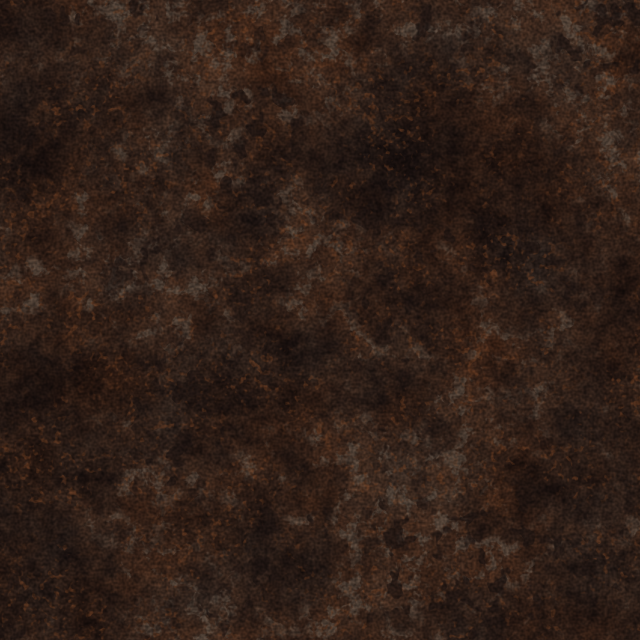
Reproduce this texture procedurally as a WebGL 2 fragment shader.

```glsl
#version 300 es
precision highp float;

#define BROAD_SCALE 3.2
#define MOTTLE_SCALE 14.0
#define FINE_SCALE 50.0
#define GRAIN_SCALE 215.0
#define ROUGHNESS 0.68
#define TONE_CONTRAST 1.35
#define GRAIN_STRENGTH 0.42
#define PATINA_AMOUNT 0.72
#define RUST_AMOUNT 0.55
#define PIT_AMOUNT 0.72

uniform vec2 u_resolution;
out vec4 fragColor;

// Random unit gradient for a lattice point
vec2 gradientAt(vec2 cell) {
    uvec2 q = uvec2(ivec2(cell) + 4096);
    uint h = q.x * 1597334677u ^ q.y * 3812015801u;
    h = (h ^ (h >> 15)) * 2246822519u;
    h ^= h >> 13;
    float angle = float(h & 65535u) * 6.28318 / 65536.0;
    return vec2(cos(angle), sin(angle));
}

float gradientNoise(vec2 p) {
    vec2 cell = floor(p);
    vec2 f = p - cell;
    vec2 w = f * f * f * (f * (f * 6.0 - 15.0) + 10.0);
    vec2 e = vec2(0.0, 1.0);
    float a = dot(gradientAt(cell), f);
    float b = dot(gradientAt(cell + e.yx), f - e.yx);
    float c = dot(gradientAt(cell + e.xy), f - e.xy);
    float d = dot(gradientAt(cell + e.yy), f - e.yy);
    return mix(mix(a, b, w.x), mix(c, d, w.x), w.y);
}

float fbm(vec2 p, int octaves) {
    float sum = 0.0;
    float amplitude = 1.0;
    for (int i = 0; i < octaves; i++) {
        sum += amplitude * gradientNoise(p);
        p = mat2(1.6, 1.2, -1.2, 1.6) * p + 17.3;
        amplitude *= ROUGHNESS;
    }
    return sum;
}

void main() {
    vec2 uv = gl_FragCoord.xy / min(u_resolution.x, u_resolution.y);

    // Ragged outlines come from a small, fine domain warp
    vec2 warp = vec2(fbm(uv * 40.0 + 3.1, 2), fbm(uv * 40.0 + 41.7, 2));
    vec2 p = uv + 0.005 * warp;

    // Tone from large stains down to grain
    float broad = fbm(p * BROAD_SCALE + 7.4, 5);
    float mottle = fbm(p * MOTTLE_SCALE + 23.0, 4);
    float fine = fbm(uv * FINE_SCALE + 61.0, 3);
    float grain = gradientNoise(uv * GRAIN_SCALE)
                + 0.6 * gradientNoise(uv * GRAIN_SCALE * vec2(0.5, 0.9) + 9.0);
    float tone = 0.42 + TONE_CONTRAST * (0.38 * broad + 0.22 * mottle + 0.22 * fine);

    vec3 darkIron = vec3(0.105, 0.066, 0.054);
    vec3 brownIron = vec3(0.280, 0.184, 0.130);
    vec3 color = mix(darkIron, brownIron, clamp(tone, -0.1, 1.25));

    // Drift between reddish and olive brown
    float hue = fbm(uv * 6.0 + 88.0, 5);
    color *= 1.0 + hue * vec3(0.08, -0.06, -0.20);

    // Crumbly grey patina gathered on the lighter stains
    float patinaZone = smoothstep(-0.15, 0.45, broad + 0.4 * mottle);
    float patina = smoothstep(0.02, 0.50, fbm(p * 30.0 + 130.0, 4));
    color = mix(color, vec3(0.320, 0.272, 0.232), PATINA_AMOUNT * patina * patinaZone);

    // Small orange rust flecks
    float rustZone = smoothstep(-0.40, 0.40, fbm(uv * 9.0 + 205.0, 3));
    float rust = smoothstep(0.08, 0.60, fbm(uv * 85.0 + 170.0, 2) + 0.25 * mottle);
    color = mix(color, vec3(0.385, 0.215, 0.115), RUST_AMOUNT * rust * rustZone);

    // Clustered dark pits
    float pitZone = smoothstep(-0.20, 0.30, fbm(uv * 4.5 + 240.0, 2));
    float pit = smoothstep(0.16, 0.40, fbm(p * vec2(25.0, 22.0) + 270.0, 3));
    color = mix(color, vec3(0.108, 0.072, 0.062), PIT_AMOUNT * pit * pitZone);

    color *= 1.0 + GRAIN_STRENGTH * grain;
    fragColor = vec4(color, 1.0);
}
```
